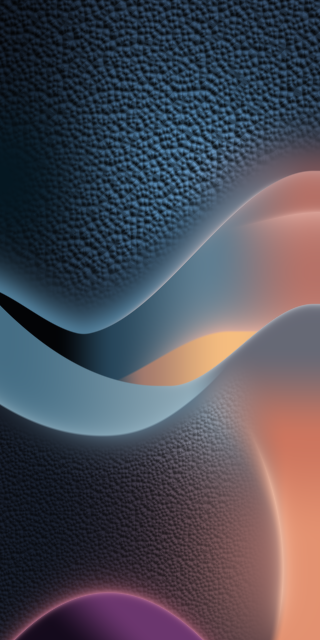
Give the GLSL for this background, as a Shadertoy shader.

```glsl
float hash(vec2 p) {
    return fract(sin(dot(p, vec2(127.1, 311.7))) * 43758.5453);
}

// Distance to the nearest scattered cell centre
float pebble(vec2 q) {
    vec2 cell = floor(q), f = fract(q);
    float nearest = 2.0;
    for (int j = -1; j <= 1; j++) {
        for (int i = -1; i <= 1; i++) {
            vec2 o = vec2(i, j);
            vec2 jitter = vec2(hash(cell + o), hash(cell + o + 37.0));
            nearest = min(nearest, length(o + jitter - f));
        }
    }
    return nearest;
}

// Grain lit from the upper right
float relief(vec2 q) {
    vec2 e = vec2(0.12, 0.22);
    return pebble(q + e) - pebble(q - e);
}

float blob(vec2 p, vec2 centre, vec2 radius) {
    vec2 d = (p - centre) / radius;
    return exp(-dot(d, d));
}

float rim(float d, float width) { return exp(-abs(d) / width); }

float cover(float d, float soft) { return smoothstep(-soft, soft, d); }

// Fold edges: height along x
float hideEdge(float x) {
    return 0.477 + 0.08 * (1.0 - smoothstep(-0.1, 0.28, x)) + 0.256 * smoothstep(0.24, 0.98, x);
}

float ribbonTop(float x) {
    float fall = max(0.0, 1.0 - x / 0.5);
    return 0.397 + 0.126 * fall * fall + 0.128 * smoothstep(0.53, 0.98, x);
}

float ribbonBase(float x) {
    float d = x - 0.32;
    return 0.319 + mix(0.48, 0.72, smoothstep(0.2, 0.6, x)) * d * d;
}

float emberEdge(float x) { return 0.392 + 0.09 * smoothstep(0.25, 0.72, x); }

float domeEdge(float x) { return 0.074 - 0.85 * (x - 0.34) * (x - 0.34); }

// Upper leather with a smooth lit hem
vec3 upperHide(vec2 p, float d) {
    float pocket = blob(p, vec2(0.0, 0.72), vec2(0.2, 0.11));
    vec3 col = mix(vec3(0.05, 0.075, 0.11), vec3(0.11, 0.16, 0.22), smoothstep(0.0, 0.5, p.x));
    col = mix(col, vec3(0.21, 0.34, 0.44), 0.9 * blob(p, vec2(0.62, 0.73), vec2(0.36, 0.18)));
    col = mix(col, vec3(0.02, 0.09, 0.13), pocket);
    col = mix(col, vec3(0.56, 0.36, 0.36), 0.85 * blob(p, vec2(1.02, 0.715), vec2(0.26, 0.06)));
    float grain = (1.0 - pocket) * smoothstep(0.02, 0.12, d);
    col *= 1.0 + 1.5 * grain * relief(p * vec2(56.0, 112.0));
    vec3 hem = mix(vec3(0.32, 0.5, 0.61), vec3(0.52, 0.57, 0.63), smoothstep(0.35, 0.7, p.x));
    col = mix(col, hem, 0.95 * exp(-pow(d / 0.038, 1.5)) * (1.0 - smoothstep(0.6, 1.0, p.x)));
    float line = smoothstep(0.25, 0.5, p.x) * (1.0 - smoothstep(0.75, 0.95, p.x));
    return mix(col, vec3(0.82, 0.74, 0.74), 0.8 * line * rim(d, 0.004));
}

// Satin sheet between the folds, with the ember beneath it
vec3 satinSheet(vec2 p, float hideDist, float soft) {
    vec3 col = mix(vec3(0.01, 0.015, 0.025), vec3(0.14, 0.26, 0.34), smoothstep(0.17, 0.36, p.x));
    col = mix(col, vec3(0.36, 0.49, 0.57), smoothstep(0.3, 0.66, p.x));
    col = mix(col, vec3(0.7, 0.43, 0.39), smoothstep(0.64, 0.98, p.x));
    float streak = p.y - (0.635 + 0.033 * smoothstep(0.6, 1.0, p.x));
    float glow = streak > 0.0 ? rim(streak, 0.006) : rim(streak, 0.03);
    col = mix(col, vec3(0.9, 0.7, 0.66), 0.7 * glow * smoothstep(0.68, 0.95, p.x));
    col = mix(col, vec3(0.8, 0.66, 0.66), 0.55 * rim(hideDist, 0.014) * smoothstep(0.55, 0.85, p.x));
    float ember = p.y - emberEdge(p.x);
    col = mix(col, vec3(0.92, 0.7, 0.63), 0.85 * rim(ember, 0.028) * smoothstep(0.34, 0.72, p.x));
    vec3 gold = mix(vec3(0.62, 0.46, 0.42), vec3(0.96, 0.74, 0.5), smoothstep(0.4, 0.72, p.x));
    float fade = smoothstep(0.34, 0.46, p.x) * (1.0 - 0.7 * smoothstep(0.74, 0.92, p.x));
    return mix(col, gold, cover(-ember, soft * 1.5) * fade);
}

// Lower leather, mist and the warm right flank
vec3 lowerHide(vec2 p, float depth) {
    float mist = blob(p, vec2(0.73, 0.405), vec2(0.23, 0.13));
    vec3 col = mix(vec3(0.065, 0.085, 0.125), vec3(0.15, 0.13, 0.17), smoothstep(0.1, 0.6, p.x));
    col = mix(col, vec3(0.62, 0.42, 0.4), 0.9 * blob(p, vec2(0.88, 0.14), vec2(0.28, 0.22)));
    col = mix(col, vec3(0.55, 0.62, 0.67), 0.95 * mist);
    col = mix(col, vec3(0.36, 0.47, 0.55), 0.8 * rim(depth, 0.024) * smoothstep(-0.2, 0.5, p.x));
    float grain = smoothstep(0.01, 0.06, depth) * (1.0 - smoothstep(0.45, 0.85, p.x));
    col *= 1.0 + 0.9 * grain * relief(p * vec2(85.0, 170.0));
    float lift = p.y - 0.11;
    float flank = p.x - (0.885 - 2.2 * lift * lift);
    float spread = mix(0.02, 0.16, smoothstep(0.16, 0.42, p.y));
    vec3 flame = mix(vec3(0.89, 0.57, 0.44), vec3(0.8, 0.46, 0.37), smoothstep(0.15, 0.32, p.y));
    flame = mix(flame, vec3(0.4, 0.41, 0.46), smoothstep(0.31, 0.46, p.y));
    col = mix(col, flame, cover(flank, spread));
    float line = rim(flank, 0.022) * (1.0 - smoothstep(0.22, 0.37, p.y)) * smoothstep(-0.02, 0.08, p.y);
    return mix(col, vec3(0.97, 0.77, 0.67), 0.75 * line);
}

// Violet dome at the foot
vec3 addDome(vec3 col, vec2 p, float soft) {
    float d = p.y - domeEdge(p.x);
    vec3 violet = mix(vec3(0.08, 0.04, 0.11), vec3(0.42, 0.21, 0.43), smoothstep(0.14, 0.42, p.x + 2.0 * (p.y - 0.03)));
    col = mix(col, vec3(0.58, 0.31, 0.38), 0.75 * rim(d, 0.02));
    col = mix(col, violet, cover(-d, soft));
    return mix(col, vec3(0.8, 0.5, 0.62), 0.6 * rim(d, 0.004));
}

void mainImage(out vec4 fragColor, in vec2 fragCoord) {
    vec2 p = fragCoord / iResolution.xy;
    float soft = 1.0 / iResolution.y;
    float hideDist = p.y - hideEdge(p.x);
    float topDist = ribbonTop(p.x) - p.y;
    float depth = ribbonBase(p.x) - p.y;

    vec3 col = satinSheet(p, hideDist, soft);
    col = mix(col, upperHide(p, max(hideDist, 0.0)), cover(hideDist, soft));

    // Pale ribbon over the lower leather
    vec3 ribbon = mix(vec3(0.27, 0.43, 0.52), vec3(0.56, 0.66, 0.71), smoothstep(0.0, 0.68, p.x));
    ribbon = mix(ribbon, vec3(0.6, 0.72, 0.78), 0.6 * rim(depth, 0.016));
    float ribbonMask = cover(-depth, soft * 1.5) * (1.0 - smoothstep(0.58, 0.72, p.x));
    vec3 body = mix(lowerHide(p, max(depth, 0.0)), ribbon, ribbonMask);
    body = addDome(body, p, soft);
    body = mix(body, vec3(0.78, 0.8, 0.83), 0.7 * rim(topDist, 0.005) * smoothstep(0.4, 0.75, p.x));
    col = mix(col, body, cover(topDist, soft));

    fragColor = vec4(clamp(col, 0.0, 1.0), 1.0);
}
```
